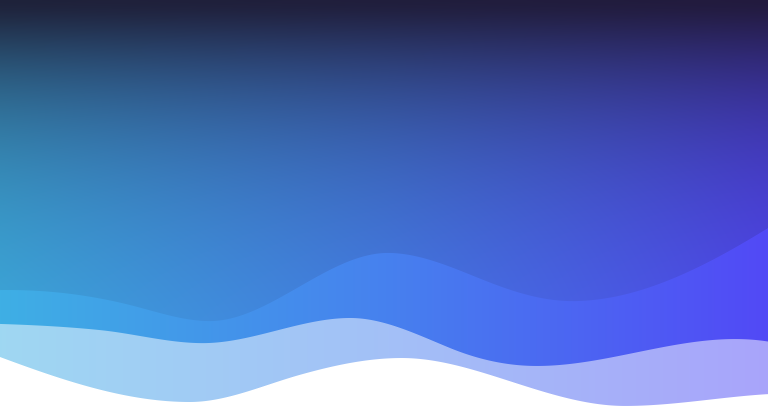
Write a Shadertoy shader that draws this background.

```glsl
const vec3 TINT_LEFT = vec3(0.243, 0.685, 0.895);
const vec3 TINT_MIDDLE = vec3(0.275, 0.505, 0.933);
const vec3 TINT_RIGHT = vec3(0.318, 0.285, 0.963);
const vec3 NIGHT_LEFT = vec3(0.118, 0.133, 0.227);
const vec3 NIGHT_RIGHT = vec3(0.133, 0.102, 0.243);
const vec3 WHITE = vec3(1.0);
const float PALE_AMOUNT = 0.5;     // white mixed into the middle wave
const float LIGHT_RATE = 3.47;     // how fast the sky brightens downward
const float LIGHT_SOFTNESS = 0.049;

// Wave crests as spline knots: x, height, slope
const int KNOTS = 7;
const vec3 BACK_WAVE[KNOTS] = vec3[KNOTS](
    vec3(0.0, 0.289, 0.03), vec3(0.169, 0.2525, -0.47), vec3(0.273, 0.213, 0.0),
    vec3(0.505, 0.380, 0.0), vec3(0.638, 0.3075, -0.73), vec3(0.745, 0.262, 0.0),
    vec3(1.0, 0.441, 1.16));
const vec3 PALE_WAVE[KNOTS] = vec3[KNOTS](
    vec3(0.0, 0.206, -0.06), vec3(0.130, 0.191, -0.19), vec3(0.264, 0.159, 0.0),
    vec3(0.456, 0.2206, 0.0), vec3(0.586, 0.147, -0.77), vec3(0.699, 0.103, 0.0),
    vec3(0.957, 0.169, 0.0));
const vec3 WHITE_WAVE[KNOTS] = vec3[KNOTS](
    vec3(0.0, 0.125, -0.70), vec3(0.247, 0.0147, 0.0), vec3(0.390, 0.081, 0.53),
    vec3(0.523, 0.1225, 0.0), vec3(0.651, 0.0735, -0.60), vec3(0.814, 0.005, 0.0),
    vec3(1.0, 0.034, 0.11));

// Cubic Hermite curve; the last segment extends past its end
float waveHeight(float x, vec3 knots[KNOTS]) {
    vec3 a = knots[0];
    vec3 b = knots[1];
    for (int i = 1; i < KNOTS - 1; i++) {
        if (x >= knots[i].x) {
            a = knots[i];
            b = knots[i + 1];
        }
    }
    float span = b.x - a.x;
    float t = (x - a.x) / span;
    float s = 1.0 - t;
    float rise = t * t * (3.0 - 2.0 * t);
    return mix(a.y, b.y, rise) + span * t * s * (a.z * s - b.z * t);
}

// Antialiased coverage below a wave
float below(vec2 uv, vec3 knots[KNOTS]) {
    float edge = waveHeight(uv.x, knots) - uv.y;
    return clamp(edge * iResolution.y + 0.5, 0.0, 1.0);
}

vec3 horizontalTint(float x) {
    vec3 leftHalf = mix(TINT_LEFT, TINT_MIDDLE, clamp(2.0 * x, 0.0, 1.0));
    return mix(leftHalf, TINT_RIGHT, clamp(2.0 * x - 1.0, 0.0, 1.0));
}

void mainImage(out vec4 fragColor, in vec2 fragCoord) {
    vec2 uv = fragCoord / iResolution.xy;
    vec3 tint = horizontalTint(uv.x);

    // Sky darkening toward the top
    float depth = 1.0 - uv.y;
    float light = 1.0 - exp(-LIGHT_RATE * depth * depth / (depth + LIGHT_SOFTNESS));
    vec3 night = mix(NIGHT_LEFT, NIGHT_RIGHT, uv.x);
    vec3 color = mix(night, tint, light);

    // Waves from back to front
    color = mix(color, tint, below(uv, BACK_WAVE));
    color = mix(color, mix(tint, WHITE, PALE_AMOUNT), below(uv, PALE_WAVE));
    color = mix(color, WHITE, below(uv, WHITE_WAVE));

    fragColor = vec4(color, 1.0);
}
```
